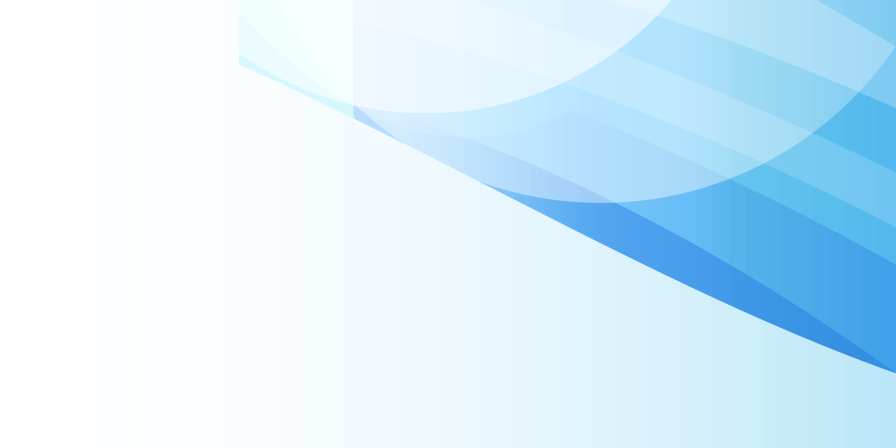
Write a Shadertoy shader that draws this background.

```glsl
// Pale sky gradient with a sweeping blue wing of translucent ribbons and discs.

#define BAND_WIDTH 0.037     // width of the faint vertical colour steps
#define WING_START 0.534     // left end of the wing
#define TINT_START 0.789     // where the wing turns from cyan to blue
#define DEEP_BLUE vec3(0.12, 0.45, 0.87)
#define SKY_FADE vec3(0.28, 0.10, 0.03)

float pixel;                 // size of one pixel in canvas heights

// Coverage of the region where the signed value is positive
float cover(float side) {
    return smoothstep(-0.75 * pixel, 0.75 * pixel, side);
}

// Curved ribbon edge, anchored at the right border, depth measured downwards
float ribbon(float x, float depth, float slope, float bend) {
    float s = 2.0 - x;
    return depth - slope * s + bend * s * s;
}

float disc(vec2 p, vec2 center, float radius) {
    return cover(radius - length(p - center));
}

// Position snapped to soft-edged vertical bands
float banded(float x) {
    float t = x / BAND_WIDTH;
    float soft = min(pixel / BAND_WIDTH, 1.0);
    return (floor(t) + smoothstep(1.0 - soft, 1.0, fract(t)) + 0.5) * BAND_WIDTH;
}

float ramp(float from, float to, float x) {
    return clamp((x - from) / (to - from), 0.0, 1.0);
}

vec3 skyColor(float x) {
    float t = x * 0.5;
    return 1.0 - SKY_FADE * t * t;
}

vec3 wingColor(float x, float bandX) {
    vec3 c = vec3(0.78, 0.89, 1.00);
    c = mix(c, vec3(0.66, 0.88, 1.00), ramp(0.79, 1.04, bandX));
    c = mix(c, vec3(0.51, 0.82, 1.00), ramp(1.04, 1.30, bandX));
    c = mix(c, vec3(0.46, 0.80, 0.98), ramp(1.30, 1.56, bandX));
    c = mix(c, vec3(0.39, 0.77, 0.93), ramp(1.56, 1.66, bandX));
    c = mix(c, vec3(0.32, 0.72, 0.93), ramp(1.66, 2.00, bandX));
    return mix(vec3(0.88, 1.0, 1.0), c, cover(x - TINT_START));
}

void mainImage(out vec4 fragColor, in vec2 fragCoord) {
    // Canvas is 2 wide and 1 high; depth y grows downwards from the top
    vec2 p = fragCoord / iResolution.xy * vec2(2.0, 1.0);
    p.y = 1.0 - p.y;
    pixel = 1.0 / iResolution.y;
    float x = p.x, y = p.y, bandX = banded(x);

    vec3 sky = skyColor(bandX);
    vec3 wing = wingColor(x, bandX);

    // Darker folds along the lower side
    float archOffset = (x - 1.042) / 0.234;
    float arch = 0.307 - 0.06 * archOffset * archOffset;
    float upperFold = cover(y - max(ribbon(x, 0.591, 0.56, 0.117), arch));
    float lowerFold = cover(y - ribbon(x, 0.833, 0.72, 0.18));
    wing = mix(wing, DEEP_BLUE, upperFold * mix(0.06, 0.34, ramp(1.2, 2.0, x)));
    wing = mix(wing, DEEP_BLUE, lowerFold * 0.42 * smoothstep(0.85, 1.45, x));

    // Light ribbons
    float middleBand = cover(y - ribbon(x, 0.385, 0.49, 0.09))
                     * cover(ribbon(x, 0.508, 0.52, 0.115) - y);
    float topBand = cover(y - ribbon(x, 0.104, 0.60, 0.08))
                  * cover(ribbon(x, 0.242, 0.45, 0.115) - y);
    wing = mix(wing, vec3(1.0), 0.17 * middleBand + 0.25 * topBand);

    // Translucent discs hanging from the top
    float largeDisc = disc(p, vec2(1.341, -0.341), 0.794);
    float smallDisc = disc(p, vec2(0.951, -0.466), 0.719);
    wing = mix(wing, vec3(1.0), largeDisc * mix(0.43, 0.26, ramp(1.5, 2.0, x)));
    wing = mix(wing, vec3(1.0), smallDisc * 0.54);

    // Outline of the wing
    float d = x - 1.1;
    float lowerEdge = 0.421 + 0.51 * d - 0.064 * d * d * d;
    float inside = cover(lowerEdge - y) * cover(x - WING_START);

    fragColor = vec4(mix(sky, wing, inside), 1.0);
}
```
